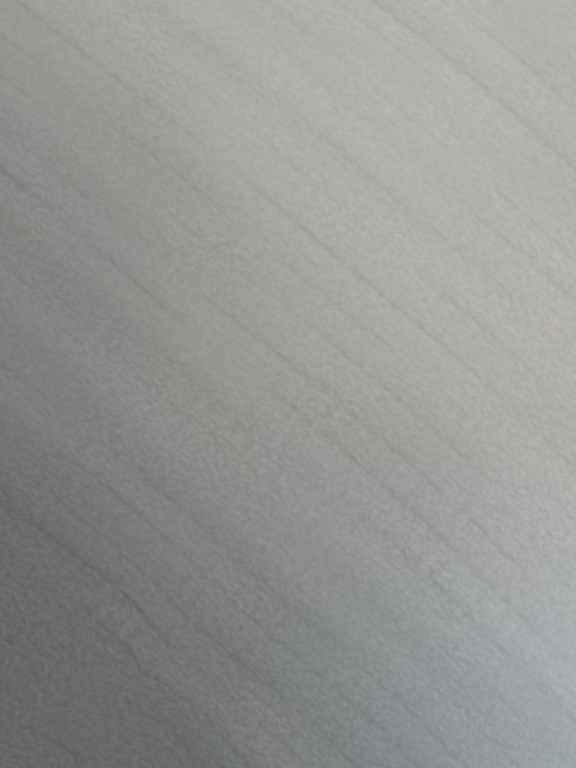
A WebGL 1 fragment shader for this texture:

```glsl
precision highp float;
uniform vec2 u_resolution;

const vec3 SHADOW = vec3(0.392, 0.404, 0.398);
const vec3 WARM_LIGHT = vec3(0.698, 0.696, 0.678);
const vec3 COOL_TINT = vec3(0.020, 0.045, 0.078);
const vec3 BLUSH = vec3(0.006, -0.001, -0.004);
const vec2 ALONG = vec2(0.755, -0.656);
const vec2 ACROSS = vec2(0.656, 0.755);

float hash(vec2 p) {
  vec3 q = fract(vec3(p.xyx) * 0.1031);
  q += dot(q, q.yzx + 33.33);
  return fract((q.x + q.y) * q.z);
}

vec2 gradient(vec2 cell) {
  float angle = 6.2832 * hash(cell);
  return vec2(cos(angle), sin(angle));
}

// Gradient noise, roughly -0.7 to 0.7
float noise(vec2 p) {
  vec2 i = floor(p), f = fract(p);
  vec2 u = f * f * f * (f * (f * 6.0 - 15.0) + 10.0);
  vec2 e = vec2(1.0, 0.0);
  float a = dot(gradient(i), f);
  float b = dot(gradient(i + e.xy), f - e.xy);
  float c = dot(gradient(i + e.yx), f - e.yx);
  float d = dot(gradient(i + e.xx), f - e.xx);
  return mix(mix(a, b, u.x), mix(c, d, u.x), u.y);
}

float fbm(vec2 p) {
  float sum = 0.0, amp = 0.6;
  for (int i = 0; i < 4; i++) {
    sum += amp * noise(p);
    p = p * 2.03 + 17.3;
    amp *= 0.5;
  }
  return sum;
}

// Broken dark growth lines, each trailing a soft shade on one side
float growthLines(vec2 g, float density, float width) {
  float v = g.y * density;
  float id = floor(v);
  float offset = fract(v) - 0.5 - 0.4 * (hash(vec2(id, 7.0)) - 0.5);
  float presence = smoothstep(-0.45, 0.35, noise(vec2(g.x * 4.0, id * 5.7)));
  float broken = 0.75 + 0.7 * noise(vec2(g.x * 28.0, id * 3.3));
  float strength = presence * mix(0.45, 1.0, hash(vec2(id, 3.0)));
  float core = exp(-offset * offset / (width * width));
  float trail = smoothstep(0.0, 0.03, offset) * (1.0 - smoothstep(0.0, 0.3, offset));
  return strength * (core * broken + 0.35 * trail);
}

// Short raised fibres over a finer speckle
float fibres(vec2 g, float scale) {
  float coarse = noise(g * vec2(0.5, 1.0) * scale);
  float fine = noise(g * vec2(1.0, 1.6) * scale + 31.0);
  return 0.55 * coarse + 0.6 * fine;
}

vec3 daylight(vec2 uv, float drift) {
  float s = 0.6 * (uv.x + uv.y) + drift;
  vec3 col = mix(SHADOW, WARM_LIGHT, smoothstep(0.01, 0.96, s));
  float cool = smoothstep(0.2, 1.05, uv.x) * (1.0 - smoothstep(0.0, 0.52, uv.y));
  return col + COOL_TINT * cool;
}

void main() {
  vec2 uv = gl_FragCoord.xy / u_resolution;
  vec2 p = gl_FragCoord.xy / u_resolution.x;
  vec2 g = vec2(dot(p, ALONG), dot(p, ACROSS));

  // Grain bends gently, and more strongly in the lower left
  float figure = 1.0 - smoothstep(0.1, 0.5, length(p * vec2(0.8, 1.0)));
  vec2 grain = g;
  grain.y += 0.05 * g.x * g.x + 0.025 * noise(g * vec2(1.8, 2.5) + 4.0);
  grain.y += 0.08 * figure * fbm(p * 5.0 + 9.0);
  grain.y += 0.004 * noise(g * vec2(45.0, 20.0));

  vec3 col = daylight(uv, 0.06 * noise(p * 2.2 + 2.0));

  // Broad bands and faint rosy blotches
  float bands = noise(vec2(grain.x * 1.3, grain.y * 17.0));
  float blotch = fbm(grain * vec2(2.0, 5.0) + 12.0);
  col += 0.022 * bands + 0.022 * blotch;
  col += BLUSH * smoothstep(0.0, 0.4, blotch);

  float lines = growthLines(grain, 15.5, 0.062);
  col -= 0.036 * lines * vec3(0.94, 1.0, 1.04);

  // Fibre relief shows most in the middle and lower parts
  float relief = mix(0.048, 0.068, smoothstep(0.9, 0.3, uv.y));
  col += relief * fibres(grain, 112.0) * (0.85 + 0.5 * noise(p * 6.0));

  gl_FragColor = vec4(clamp(col, 0.0, 1.0), 1.0);
}
```
